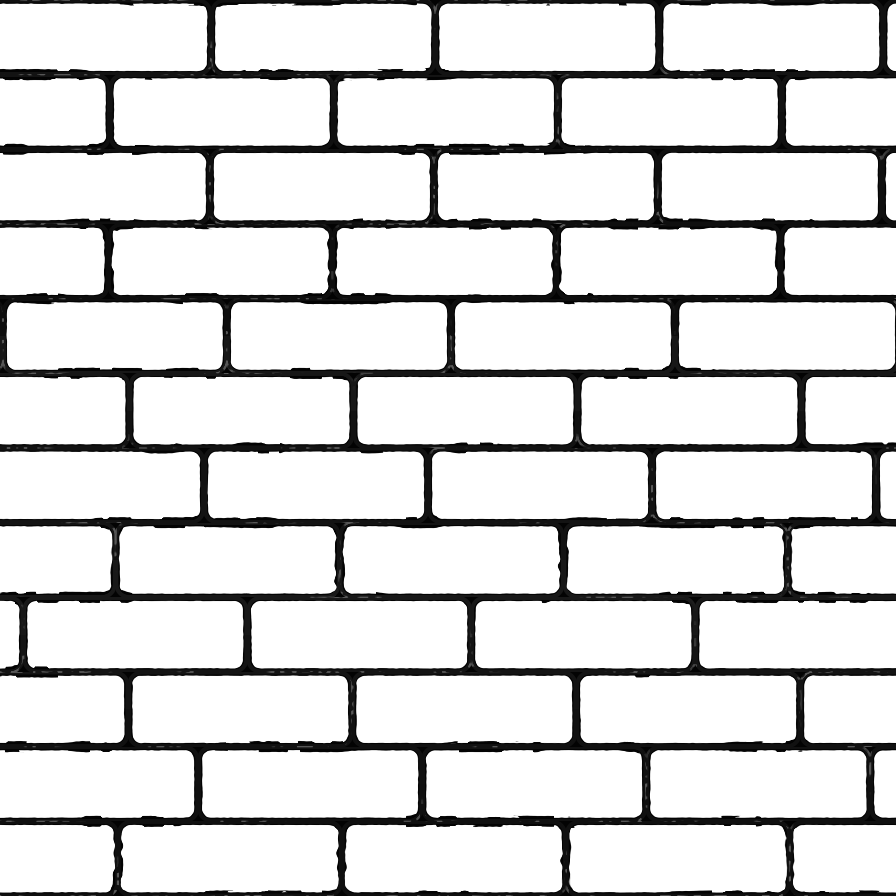
Write a Shadertoy shader that draws this pattern.

```glsl
// Running-bond brick outline: 12 courses of 4 white bricks with dark mortar.
// Each brick is a rounded-box distance field whose edge is roughened by noise;
// depth into the mortar shades a grey core, light specks and black junctions.

const vec2 REPEATS = vec2(4.0, 12.0);
const vec2 JOINT_HALF = vec2(0.0045, 0.0041);
const float CORNER_RADIUS = 0.0100;
const vec3 BRICK = vec3(1.0);
const vec3 INK = vec3(0.01);
const vec3 CORE = vec3(0.085);
const vec3 SPECK = vec3(0.34);

// Position of the upright joint in each course, top to bottom, in brick lengths
const float JOINT_SHIFT[12] = float[12](
    0.943, 0.490, 0.937, 0.484, 0.013, 0.578,
    0.911, 0.516, 0.104, 0.573, 0.885, 0.526);

float hash(vec2 p) {
    vec3 q = fract(p.xyx * 0.1031);
    q += dot(q, q.yzx + 33.33);
    return fract((q.x + q.y) * q.z);
}

float valueNoise(vec2 p) {
    vec2 cell = floor(p);
    vec2 f = fract(p);
    f = f * f * (3.0 - 2.0 * f);
    float low = mix(hash(cell), hash(cell + vec2(1, 0)), f.x);
    float high = mix(hash(cell + vec2(0, 1)), hash(cell + vec2(1, 1)), f.x);
    return mix(low, high, f.y);
}

float roundedBox(vec2 p, vec2 halfSize, float radius) {
    vec2 q = abs(p) - halfSize + radius;
    return length(max(q, 0.0)) + min(max(q.x, q.y), 0.0) - radius;
}

// Offset of the brick edge: fine grain, scattered chips and ragged uprights
float edgeWear(vec2 p, float row, float upright) {
    float grain = 0.0006 * (valueNoise(p * 260.0) - 0.5);
    float zone = smoothstep(0.55, 0.70, valueNoise(p * vec2(17.0, 12.0) + 41.0));
    float chip = 0.0020 * zone * smoothstep(0.48, 0.58, valueNoise(p * 85.0));
    float roughRow = mix(0.25, 1.0, step(2.5, mod(row, 4.0)));
    float ragged = 0.0034 * roughRow * (valueNoise(p * 125.0 + 7.0) - 0.45);
    return grain + mix(chip, ragged, upright);
}

vec3 mortarColor(vec2 p, float depth, float line) {
    // Dark rims and knots leave a grey band along the joints
    float knot = smoothstep(0.0050, 0.0065, depth);
    float band = smoothstep(0.0008, 0.0018, depth) * (1.0 - knot);
    float tone = mix(0.65, 1.15, hash(vec2(line, 5.0)));
    vec3 color = mix(INK, CORE * tone, band);

    // Broken light dashes on the centre line
    float dash = smoothstep(0.52, 0.80, valueNoise(p * 210.0 + 19.0));
    float patches = smoothstep(0.45, 0.65, valueNoise(p * vec2(22.0, 12.0) + 3.0));
    float centre = smoothstep(0.0028, 0.0037, depth) * (1.0 - knot);
    return mix(color, SPECK, dash * patches * centre);
}

void mainImage(out vec4 fragColor, in vec2 fragCoord) {
    float pixel = 1.0 / iResolution.y;
    vec2 p = fragCoord * pixel;
    p.y = 1.0 - p.y;

    // Local coordinates in the brick of the current course
    vec2 grid = p * REPEATS;
    float row = floor(grid.y);
    grid.x -= JOINT_SHIFT[int(mod(row, REPEATS.y))];
    vec2 local = (fract(grid) - 0.5) / REPEATS;
    vec2 halfSize = 0.5 / REPEATS - JOINT_HALF;

    // Distance from the worn brick edge, positive in the mortar
    vec2 side = abs(local) - halfSize;
    float upright = smoothstep(-0.003, 0.003, side.x - side.y);
    float outside = roundedBox(local, halfSize, CORNER_RADIUS);
    float worn = outside + edgeWear(p, row, upright);

    float mortar = smoothstep(-0.6 * pixel, 0.6 * pixel, worn);
    vec3 ink = mortarColor(p, outside, floor(grid.y + 0.5));
    fragColor = vec4(mix(BRICK, ink, mortar), 1.0);
}
```
